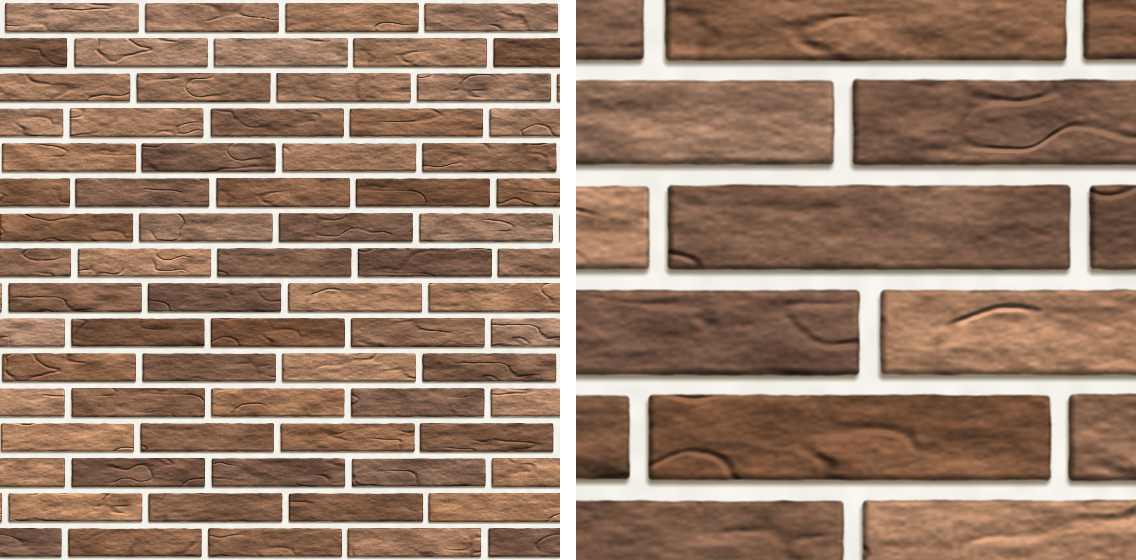
Left, the full canvas; right, a detail of the centre.
This texture is drawn by a three.js fragment shader. Its source:

```glsl
varying vec2 vUv;

float hash(vec2 p) {
  vec3 q = fract(p.xyx * 0.1031);
  q += dot(q, q.yzx + 33.33);
  return fract((q.x + q.y) * q.z);
}

// Value noise that wraps after one canvas; freq holds whole numbers
float noise(vec2 uv, vec2 freq) {
  vec2 p = uv * freq;
  vec2 i = floor(p);
  vec2 f = p - i;
  f = f * f * (3.0 - 2.0 * f);
  vec2 a = mod(i, freq);
  vec2 b = mod(i + 1.0, freq);
  return mix(mix(hash(a), hash(vec2(b.x, a.y)), f.x),
             mix(hash(vec2(a.x, b.y)), hash(b), f.x), f.y);
}

float fbm(vec2 uv, vec2 freq) {
  float sum = 0.0;
  float amp = 0.5;
  for (int i = 0; i < 4; i++) {
    sum += amp * noise(uv, freq);
    freq *= 2.0;
    amp *= 0.5;
  }
  return sum;
}

// Warped creases that appear only in patches
float creases(vec2 uv) {
  vec2 bend = vec2(noise(uv, vec2(34, 60)), noise(uv + 0.37, vec2(34, 60)));
  float ridge = 1.0 - abs(2.0 * noise(uv + 0.012 * bend, vec2(18, 46)) - 1.0);
  float patches = smoothstep(0.35, 0.7, noise(uv + 0.71, vec2(16, 28)));
  return smoothstep(0.8, 1.0, ridge) * patches;
}

float relief(vec2 uv) {
  return fbm(uv, vec2(28, 64)) - 0.32 * creases(uv);
}

float roundBox(vec2 p, vec2 halfSize, float radius) {
  vec2 q = abs(p) - halfSize + radius;
  return length(max(q, 0.0)) + min(max(q.x, q.y), 0.0) - radius;
}

void main() {
  // Running bond: 4 bricks across, 16 courses, each course slightly shifted
  float row = floor(vUv.y * 16.0);
  float shift = 0.5 * mod(row + 1.0, 2.0) + 0.09 * (hash(vec2(row, 71.0)) - 0.5);
  vec2 grid = vec2(vUv.x * 4.0 - shift, vUv.y * 16.0);
  vec2 id = vec2(mod(floor(grid.x), 4.0), row);
  vec2 p = (fract(grid) - 0.5) / vec2(4, 16);

  // Brick outline with small differences in size and worn edges
  p.x += 0.002 * (hash(id + 13.0) - 0.5);
  vec2 halfSize = vec2(0.1197, 0.0256);
  halfSize -= 0.001 * vec2(hash(id + 29.0), hash(id + 43.0));
  float wear = 0.0018 * (fbm(vUv, vec2(70, 90)) - 0.47);
  float edge = roundBox(p, halfSize, 0.0025) + wear;
  float brickMask = 1.0 - smoothstep(-0.001, 0.001, edge);

  // Pale mortar with a shadow below and to the left of each brick
  float shadowEdge = roundBox(p + vec2(0.0008, 0.0028), halfSize, 0.003);
  vec3 mortar = vec3(0.98, 0.97, 0.94) - 0.04 * noise(vUv, vec2(90));
  mortar *= mix(vec3(0.58, 0.54, 0.48), vec3(1), smoothstep(-0.002, 0.0024, shadowEdge));

  // Clay tone per brick, with soft blotches
  vec2 clayUv = vUv + vec2(hash(id + 5.0), hash(id + 17.0));
  float tone = hash(id + 61.0) + 0.5 * (noise(clayUv, vec2(20, 36)) - 0.5);
  vec3 clay = mix(vec3(0.42, 0.30, 0.23), vec3(0.67, 0.51, 0.40), clamp(tone, 0.0, 1.0));
  clay += vec3(0.02, 0.0, -0.02) * (2.0 * hash(id + 83.0) - 1.0);

  // Light from above picks out the rough surface
  float height = relief(clayUv);
  float slope = height - relief(clayUv + vec2(0.0008, 0.0024));
  float light = 1.0 + 1.7 * slope + 0.35 * (height - 0.44);
  light += 0.12 * (noise(clayUv, vec2(320, 400)) - 0.5);
  clay *= clamp(light, 0.4, 1.35);

  // Dark lower left rim and a faint lit top edge
  float rim = smoothstep(-0.004, 0.001, roundBox(p - vec2(0.001, 0.0012), halfSize, 0.003));
  clay *= 1.0 - 0.5 * rim;
  clay *= 1.0 + 0.25 * smoothstep(-0.004, 0.0, edge) * step(0.0, p.y) * (1.0 - rim);

  gl_FragColor = vec4(mix(mortar, clay, brickMask), 1.0);
}
```
